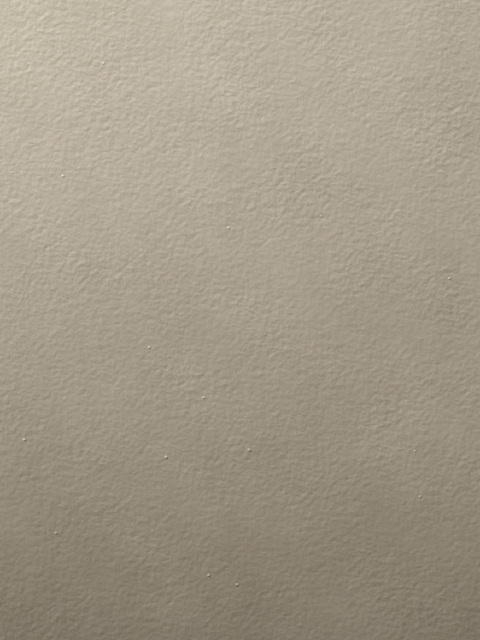
Write a Shadertoy shader that draws this texture.

```glsl
// Beige painted wall with fine orange-peel relief, lit from the upper left.

const vec3  SHADE_COLOR    = vec3(0.506, 0.466, 0.405); // wall at the dim bottom
const vec3  LIGHT_COLOR    = vec3(0.785, 0.745, 0.675); // wall at the bright corner
const vec2  LIGHT_DIR      = vec2(-0.57, 0.82);
const vec2  BUMP_SCALE     = vec2(82.0, 95.0);          // bumps per canvas width
const float LIGHT_STEP     = 0.0042;                    // relief sampling distance
const float RELIEF         = 0.074;
const float MOTTLE         = 0.031;
const float SPECK_CELLS    = 11.0;
const float SPECK_CHANCE   = 0.12;
const float SPECK_RADIUS   = 0.0022;
const float SPECK_CONTRAST = 0.19;

// Integer hash: two random values in 0..1 per lattice cell.
vec2 hash2(vec2 cell) {
    uvec2 v = uvec2(ivec2(cell) + 4096);
    v = v * 1664525u + 1013904223u;
    v.x += v.y * 1664525u;
    v.y += v.x * 1664525u;
    v ^= v >> 16u;
    v.x += v.y * 1664525u;
    v.y += v.x * 1664525u;
    v ^= v >> 16u;
    return vec2(v & 65535u) / 65535.0;
}

float cornerSlope(vec2 cell, vec2 corner, vec2 f) {
    return dot(hash2(cell + corner) * 2.0 - 1.0, f - corner);
}

// Gradient noise, roughly -0.6..0.6.
float noise(vec2 p) {
    vec2 cell = floor(p), f = p - cell;
    vec2 w = f * f * f * (f * (f * 6.0 - 15.0) + 10.0);
    float low  = mix(cornerSlope(cell, vec2(0, 0), f), cornerSlope(cell, vec2(1, 0), f), w.x);
    float high = mix(cornerSlope(cell, vec2(0, 1), f), cornerSlope(cell, vec2(1, 1), f), w.x);
    return mix(low, high, w.y);
}

// Paint surface: rounded bumps with finer grain, on a gently wavy base.
float paintHeight(vec2 p) {
    vec2 q = p * BUMP_SCALE;
    q += 0.4 * vec2(noise(q * 0.45 + 17.0), noise(q * 0.45 + 53.0));
    vec2 grain = mat2(0.8, 0.6, -0.6, 0.8) * q * 1.85;
    return noise(q) + 0.55 * noise(grain + 31.0) + 0.6 * noise(q * 0.5 + 71.0);
}

// Uneven tone of the coat, from wide clouds down to small blotches.
float coatTone(vec2 p) {
    return noise(p * 3.5 + 91.0) + 0.6 * noise(p * 9.0 + 37.0) + 0.55 * noise(p * 24.0 + 63.0);
}

// Sparse raised specks: a lit dot with a small shadow on the far side.
float specks(vec2 p, float pixel) {
    vec2 cell = floor(p * SPECK_CELLS);
    vec2 chance = hash2(cell + 200.0);
    if (chance.x > SPECK_CHANCE) return 0.0;
    vec2 center = (cell + 0.2 + 0.6 * hash2(cell + 300.0)) / SPECK_CELLS;
    float radius = SPECK_RADIUS * mix(0.6, 1.2, chance.y);
    vec2 toCenter = (p - center) * vec2(mix(0.65, 1.0, chance.y), 1.0);
    vec2 toShadow = toCenter + LIGHT_DIR * radius * 1.5;
    float soft = max(pixel, radius * 0.4);
    float lit = 1.0 - smoothstep(radius - soft, radius + soft, length(toCenter));
    float shadow = 1.0 - smoothstep(radius - soft, radius + soft, length(toShadow));
    return lit - 0.9 * shadow * (1.0 - lit);
}

void mainImage(out vec4 fragColor, in vec2 fragCoord) {
    vec2 uv = fragCoord / iResolution.xy;
    vec2 p = fragCoord / iResolution.x;

    // Broad falloff: brightest at the upper left, dim along the bottom.
    float glow = 1.17 * uv.y - 0.32 * uv.y * uv.y;
    glow -= 0.31 * (uv.x - 0.5) * uv.y;
    vec3 color = mix(SHADE_COLOR, LIGHT_COLOR, glow);

    // Relief: slopes that face the light brighten, the others darken.
    vec2 offset = 0.5 * LIGHT_STEP * LIGHT_DIR;
    float slope = paintHeight(p - offset) - paintHeight(p + offset);
    float patches = 1.0 + 0.7 * noise(p * 7.0 + 11.0);
    float strength = RELIEF * patches * mix(0.8, 1.2, glow);
    color += strength * slope;

    // Uneven paint tone and stray specks.
    color += MOTTLE * coatTone(p);
    color += SPECK_CONTRAST * specks(p, 1.0 / iResolution.x);

    fragColor = vec4(clamp(color, 0.0, 1.0), 1.0);
}
```
